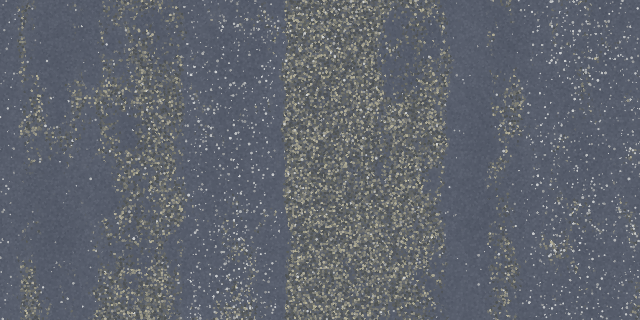
Write a WebGL 2 fragment shader that draws this texture.

```glsl
#version 300 es
precision highp float;

uniform vec2 u_resolution;
out vec4 fragColor;

#define GRAIN_SCALE 125.0
#define CHIP_SCALE 98.0
#define PATCH_SCALE vec2(5.5, 3.2)
#define PATCH_GAIN 1.25
#define GRIT 0.055
#define BINDER vec3(0.338, 0.363, 0.420)
#define STONE_DARK vec3(0.305, 0.320, 0.345)
#define STONE_LIGHT vec3(0.720, 0.700, 0.620)
#define CHIP_COLOR vec3(0.800, 0.805, 0.800)

// Lengthwise bands: left edge, right edge, wear, chip density
const int BAND_COUNT = 9;
const vec4 BANDS[BAND_COUNT] = vec4[](
    vec4(-0.10, 0.05, 0.12, 0.22),
    vec4(0.06, 0.13, 0.42, 0.08),
    vec4(0.13, 0.31, 0.18, 0.03),
    vec4(0.31, 0.58, 0.54, 0.06),
    vec4(0.59, 0.86, 0.22, 0.50),
    vec4(0.89, 1.18, 0.92, 0.16),
    vec4(1.18, 1.40, 0.56, 0.08),
    vec4(1.52, 1.63, 0.40, 0.08),
    vec4(1.64, 2.20, 0.24, 0.42));

vec3 hash3(vec2 cell, float seed) {
    uvec3 v = uvec3(ivec3(vec3(cell, seed))) * 1664525u + 1013904223u;
    v.x += v.y * v.z; v.y += v.z * v.x; v.z += v.x * v.y;
    v ^= v >> 16u;
    v.x += v.y * v.z; v.y += v.z * v.x; v.z += v.x * v.y;
    return vec3(v >> 8u) / 16777216.0;
}

// Cellular noise: x = distance to nearest point, yzw = its random values
vec4 cells(vec2 p, float seed) {
    vec2 base = floor(p);
    vec4 nearest = vec4(9.0);
    for (int j = -1; j <= 1; j++) {
        for (int i = -1; i <= 1; i++) {
            vec2 cell = base + vec2(i, j);
            vec2 point = cell + hash3(cell, seed).xy;
            float d = distance(p, point);
            if (d < nearest.x) nearest = vec4(d, hash3(cell, seed + 50.0));
        }
    }
    return nearest;
}

// Layered cellular blotches, roughly -0.5 to 0.5
float blotches(vec2 p) {
    float sum = 0.0, weight = 0.45;
    for (int k = 0; k < 4; k++) {
        sum += weight * (cells(p, 10.0 + float(k)).x - 0.46);
        p = p * 2.3 + 7.1;
        weight *= 0.68;
    }
    return sum;
}

float stripe(float x, float left, float right, float soft) {
    return smoothstep(left - soft, left + soft, x)
         - smoothstep(right - soft, right + soft, x);
}

// Antialiased disc in cell units
float disc(float d, float radius, float scale) {
    float blur = 0.6 * scale / u_resolution.y;
    return 1.0 - smoothstep(radius - blur, radius + blur, d);
}

void main() {
    vec2 p = gl_FragCoord.xy / u_resolution.y;

    // Bands with slightly wavering edges
    float waver = 0.006 * sin(p.y * 9.0 + p.x * 3.0) + 0.004 * sin(p.y * 31.0 + p.x * 17.0);
    float wear = 0.08, chipDensity = 0.035;
    for (int i = 0; i < BAND_COUNT; i++) {
        vec4 band = BANDS[i];
        float inside = stripe(p.x + waver, band.x, band.y, 0.016);
        wear += inside * band.z;
        chipDensity += inside * band.w;
    }

    // Blotchy wear, stretched along the bands
    float blotch = blotches(p * PATCH_SCALE + 20.0);
    float worn = smoothstep(0.25, 0.85, wear + PATCH_GAIN * blotch);
    chipDensity *= clamp(0.9 + 2.2 * blotch, 0.2, 1.6);

    // Gritty blue-grey binder
    vec4 grain = cells(p * GRAIN_SCALE, 1.0);
    float gritMask = 1.0 - smoothstep(0.2, 0.8, grain.x);
    vec3 color = BINDER + GRIT * (grain.w - 0.42) * gritMask;
    color += 0.03 * blotch + 0.005 * sin(p.x * 23.0 + sin(p.y * 4.0));
    color += vec3(0.022, 0.020, 0.006) * worn;

    // Exposed aggregate
    float exposed = smoothstep(grain.y - 0.12, grain.y + 0.12, worn * 1.1 - 0.08);
    vec3 stone = mix(STONE_DARK, STONE_LIGHT, grain.z * grain.z);
    stone.b -= 0.03 * grain.w;
    color = mix(color, stone, exposed * disc(grain.x, 0.55, GRAIN_SCALE));

    // Scattered pale chips of mixed size
    vec4 chip = cells(p * CHIP_SCALE, 2.0);
    float present = step(chip.y, chipDensity * 0.55);
    float radius = mix(0.16, 0.46, chip.z * chip.z);
    vec3 chipTone = CHIP_COLOR * mix(0.75, 1.08, chip.w);
    color = mix(color, chipTone, 0.9 * present * disc(chip.x, radius, CHIP_SCALE));

    fragColor = vec4(color, 1.0);
}
```
